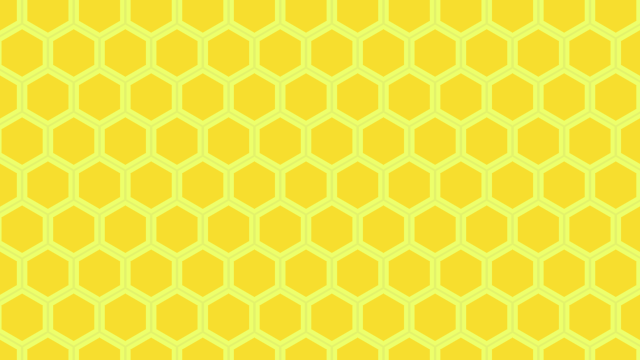
Give the GLSL for this pattern, as a WebGL 2 fragment shader.

```glsl
#version 300 es
precision highp float;
// Honeycomb of yellow hexagons with lime rims and thin darker seams.

uniform vec2 u_resolution;
out vec4 outColor;

// Lengths are fractions of the canvas height.
const vec2  PITCH       = vec2(0.1434, 0.12236); // column and row spacing
const vec2  ORIGIN      = vec2(0.1331, -0.0037); // centre of one cell
const float FILL_RADIUS = 0.0571;                // apothem of the yellow cell
const float RIM_RADIUS  = 0.0683;                // apothem of the lime rim

const vec3 FILL_COLOR = vec3(0.97, 0.87, 0.18);
const vec3 RIM_COLOR  = vec3(0.93, 1.00, 0.42);
const vec3 SEAM_COLOR = vec3(0.89, 0.95, 0.42);

// Apothem of the pointy-topped hexagon through p.
float hexRadius(vec2 p) {
    p = abs(p);
    return max(p.x, dot(p, vec2(0.5, 0.8660254)));
}

// Offset from p to the nearest point of a rectangular lattice.
vec2 latticeOffset(vec2 p, vec2 period) {
    return p - period * round(p / period);
}

// Smooth coverage of the region inside the given apothem.
float coverage(float radius, float limit, float pixel) {
    return smoothstep(-0.75 * pixel, 0.75 * pixel, limit - radius);
}

void main() {
    float pixel = 1.0 / u_resolution.y;
    vec2 p = gl_FragCoord.xy * pixel - ORIGIN;

    // Alternate rows form two lattices, shifted by half a column.
    vec2 period = vec2(PITCH.x, 2.0 * PITCH.y);
    float evenRow = hexRadius(latticeOffset(p, period));
    float oddRow  = hexRadius(latticeOffset(p - 0.5 * period, period));
    float radius  = min(evenRow, oddRow);

    // Layers from the seam up to the cell.
    vec3 color = mix(SEAM_COLOR, RIM_COLOR, coverage(radius, RIM_RADIUS, pixel));
    color = mix(color, FILL_COLOR, coverage(radius, FILL_RADIUS, pixel));

    outColor = vec4(color, 1.0);
}
```
